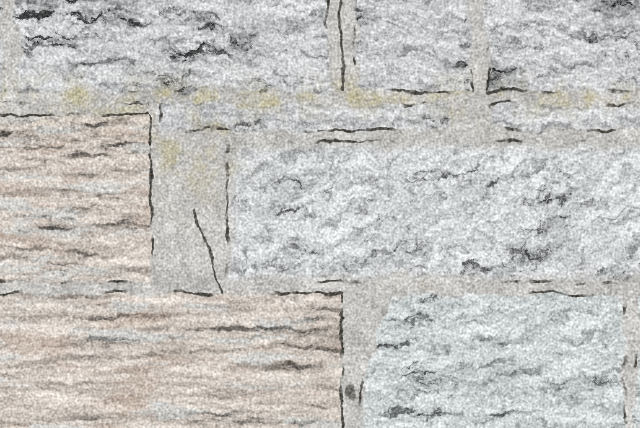
Write a WebGL 1 fragment shader that draws this texture.

```glsl
precision highp float;
// Weathered wall of rough-faced ashlar: four courses of pale grey and warm sandstone.
// Bed and joint distances split mortar from stone; warped, stretched gradient noise
// lit from above carves the ledges; lichen, cracks and grain are laid over both.
uniform vec2 u_resolution;

// Layout, in units of the canvas height
const float LOW_BED = 0.328, MID_BED = 0.682, HIGH_BED = 0.772, BED_HALF = 0.014;
const float STEP_X = 0.355, STEP_RISE = 0.065; // left of STEP_X the middle course is taller
const float NONE = 9.0;                        // joint placed outside the canvas
// Surface
const float EDGE_WARP = 0.018, EDGE_WEAR = 0.030;
const float SHADOW_DEPTH = 0.50, LIGHT_GAIN = 0.30, GRAIN = 0.21, CRACK_HALF = 0.0014;
const vec3 MORTAR = vec3(0.770, 0.765, 0.750);
const vec3 PALE_STONE = vec3(0.835, 0.845, 0.850);
const vec3 COOL_STONE = vec3(0.805, 0.825, 0.825);
const vec3 GREY_STONE = vec3(0.790, 0.795, 0.800);
const vec3 WARM_STONE = vec3(0.820, 0.785, 0.750);
const vec3 RUST = vec3(0.720, 0.635, 0.580);
const vec3 LICHEN = vec3(0.740, 0.710, 0.570);
const vec3 CRACK = vec3(0.220, 0.210, 0.190);

vec2 gradientAt(vec2 cell) {
  vec2 k = vec2(dot(cell, vec2(127.1, 311.7)), dot(cell, vec2(269.5, 183.3)));
  return fract(sin(k) * 43758.5) * 2.0 - 1.0;
}

float noise(vec2 p) {
  vec2 i = floor(p), f = fract(p), e = vec2(1.0, 0.0);
  vec2 u = f * f * f * (f * (f * 6.0 - 15.0) + 10.0);
  float low = mix(dot(gradientAt(i), f), dot(gradientAt(i + e), f - e), u.x);
  float high = mix(dot(gradientAt(i + e.yx), f - e.yx), dot(gradientAt(i + 1.0), f - 1.0), u.x);
  return 1.6 * mix(low, high, u.y);
}

float fbm(vec2 p) {
  float sum = 0.0, amp = 0.5;
  for (int i = 0; i < 5; i++) {
    sum += amp * noise(p);
    p = p * 2.03 + 17.3;
    amp *= 0.56;
  }
  return sum;
}

float segment(vec2 p, vec2 a, vec2 b) {
  vec2 d = b - a;
  return length(p - a - d * clamp(dot(p - a, d) / dot(d, d), 0.0, 1.0));
}

float spot(vec2 p, vec2 centre, vec2 size) {
  vec2 d = (p - centre) / size;
  return exp(-dot(d, d));
}

void main() {
  vec2 p = gl_FragCoord.xy / u_resolution.y;
  float aa = 1.0 / u_resolution.y;
  vec2 w = p + EDGE_WARP * vec2(fbm(p * 13.0), fbm(p * 13.0 + 40.0));

  // Courses, counted from the bottom
  float midBed = MID_BED + STEP_RISE * (1.0 - smoothstep(STEP_X - 0.01, STEP_X + 0.01, w.x));
  float course = step(LOW_BED, w.y) + step(midBed, w.y) + step(HIGH_BED, w.y);
  float edge = min(abs(w.y - LOW_BED), min(abs(w.y - midBed), abs(w.y - HIGH_BED))) - BED_HALF;

  // Upright joints of this course: centres and half widths
  float taper = 0.14 * max(w.y - 0.06, 0.0);
  vec3 joints = vec3(0.818 + taper, 1.472, NONE), halves = vec3(0.020 + taper, 0.012, 0.0);
  if (course > 2.5) { joints = vec3(0.022, 0.797, 1.118); halves = vec3(0.018, 0.032, 0.020); }
  else if (course > 1.5) { joints = vec3(0.360, 1.097, NONE); halves = vec3(0.015, 0.040, 0.0); }
  else if (course > 0.5) { joints = vec3(0.440, NONE, NONE); halves = vec3(0.090, 0.0, 0.0); }
  float block = 0.0;
  for (int i = 0; i < 3; i++) {
    edge = min(edge, abs(w.x - joints[i]) - halves[i]);
    block += step(joints[i], w.x);
  }

  // Stone kind: tone, ledge frequency, tilt of the bedding, soiling
  bool warm = course < 1.5 && block < 0.5, pale = course == 1.0 && !warm;
  vec3 tone = COOL_STONE;
  vec2 ledges = vec2(9.0, 24.0);
  float tilt = 0.12, soil = 0.75;
  if (warm) { tone = WARM_STONE; ledges = vec2(5.5, 29.0); tilt = -0.02; soil = 0.55 + 0.3 * course; }
  else if (pale) { tone = PALE_STONE; ledges = vec2(13.0, 20.0); tilt = 0.14 * p.x; soil = 0.8; }
  else if (course > 1.5) { tone = GREY_STONE; tilt = -0.08; soil = course > 2.5 ? 1.35 : 0.7; }

  // Ragged relief, lit from above; soiled patches hold the deeper shadows and pits
  vec2 q = vec2(p.x, p.y - tilt * p.x) * ledges + 7.0 * vec2(block, course);
  q += 0.55 * vec2(fbm(p * 22.0 + 60.0), fbm(p * 22.0 + 80.0)) * (warm ? 0.7 : 1.5);
  float slope = fbm(q) - fbm(q + vec2(-0.05, 0.28));
  float patches = smoothstep(-0.12, 0.26, fbm(p * vec2(3.5, 6.5) + 3.0 * course + block));
  float shadow = smoothstep(0.10, 0.42, -slope) * (0.25 + patches) * soil;
  float pits = smoothstep(0.02, 0.38, fbm(p * vec2(38.0, 58.0))) * patches * soil;
  vec3 stone = tone + LIGHT_GAIN * clamp(slope, -0.3, 0.3);
  stone -= 0.15 * soil * patches * smoothstep(-0.15, 0.25, fbm(q * 0.6 + 9.0));
  if (warm) {
    float bedding = noise(vec2(p.x * 4.0, p.y * 95.0 + 2.0 * noise(p * 5.0)));
    stone = mix(stone, RUST, 0.5 * smoothstep(0.0, 0.4, fbm(p * vec2(5.0, 17.0) + 21.0)));
    stone = mix(stone + 0.06 * bedding, COOL_STONE, 0.6 * smoothstep(0.05, 0.3, fbm(q * 0.7 + 4.0)));
  }
  stone *= 1.0 - SHADOW_DEPTH * clamp(shadow + 0.45 * pits, 0.0, 1.2);

  // Mortar smeared unevenly over the worn stone edges
  float wear = EDGE_WEAR * fbm(p * 9.0 + 12.0) * (warm ? 0.2 : 1.0);
  float isStone = smoothstep(-0.003, pale ? 0.030 : 0.006, edge + wear);
  vec3 col = mix(MORTAR + 0.16 * fbm(p * 16.0) + 0.05 * fbm(p * 3.0), stone, isStone);

  // Lichen along the upper bed and in a few patches
  float growth = spot(p, vec2(p.x, 0.77), vec2(0.05)) + spot(p, vec2(0.46, 0.66), vec2(0.11, 0.10))
    + spot(p, vec2(0.94, 0.33), vec2(0.05, 0.03));
  growth *= smoothstep(-0.15, 0.5, fbm(p * 14.0 + 5.0)) * (1.0 - 0.6 * isStone);
  col = mix(col, LICHEN, clamp(growth, 0.0, 0.75));

  // Cracks: broken lines on stone edges, two through the mortar, and one hole
  float gaps = smoothstep(0.0, 0.2, fbm(p * 8.0 + 31.0) + (warm ? 0.13 : -0.05));
  float thick = CRACK_HALF * (1.0 + 1.3 * noise(p * 28.0));
  float line = (1.0 - smoothstep(thick, thick + 1.4 * aa, abs(edge))) * gaps;
  float split = min(segment(w, vec2(0.452, 0.51), vec2(0.52, 0.315)),
                    segment(w, vec2(0.797, 0.79), vec2(0.795, 1.01)));
  line = max(line, 0.9 - 0.9 * smoothstep(thick, thick + 1.4 * aa, split));
  float hole = spot(w, vec2(0.82, 0.08), vec2(0.016, 0.026)) + 0.5 * fbm(p * 45.0);
  col = mix(col, CRACK, 0.85 * max(line, 0.7 * smoothstep(0.5, 0.8, hole)));

  // Grain
  col += GRAIN * (0.75 * noise(p * 165.0) + 0.4 * noise(p * 83.0));
  gl_FragColor = vec4(clamp(col, 0.0, 1.0), 1.0);
}
```
